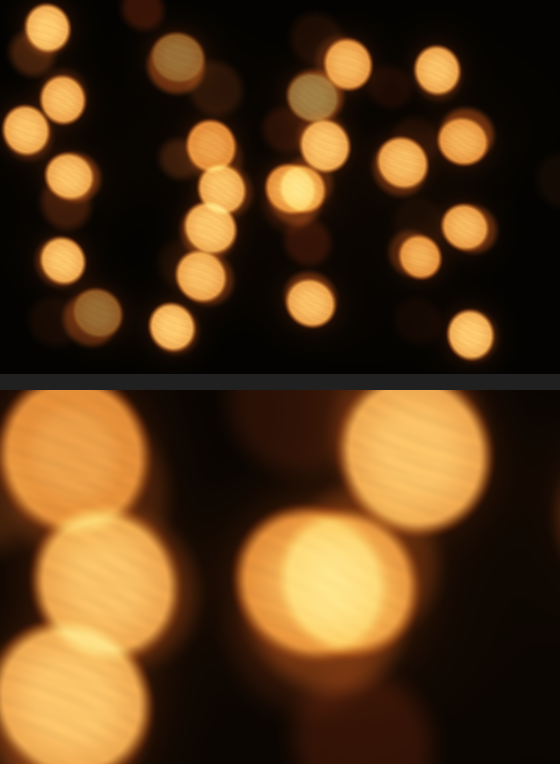
Top, the full canvas; bottom, a detail of the centre.
A Shadertoy shader for this background:

```glsl
vec3 hash3(float n) {
    return fract(sin(n * vec3(12.9898, 78.233, 39.425) + vec3(1.3, 4.1, 2.7)) * 4375.85);
}

// Signed distance to a disc stretched slightly along a tilted axis
float discDistance(vec2 p, float radius, float tilt) {
    float c = cos(tilt), s = sin(tilt);
    vec2 q = mat2(c, -s, s, c) * p;
    return length(q * vec2(0.96, 1.04)) - radius;
}

vec3 screenBlend(vec3 base, vec3 light) {
    return 1.0 - (1.0 - base) * (1.0 - clamp(light, 0.0, 1.0));
}

// Evenly spread points, drawn together around the middle
vec2 scatter(float i, vec2 jitter) {
    vec2 s = fract(0.5 + i * vec2(0.7548777, 0.5698403)) - 0.5;
    s *= min(0.68 + 1.1 * dot(s, s), 0.92);
    return vec2(0.77, 0.55) + s * vec2(1.5, 0.95) + (jitter - 0.5) * 0.11;
}

// Faint diagonal streaks inside the lights
float streaks(vec2 p) {
    float along = p.x * 0.5 + p.y;
    return sin(along * 310.0 + 3.0 * sin(p.x * 31.0))
         + 0.6 * sin(along * 570.0 - p.x * 90.0 + 2.0 * sin(p.y * 43.0));
}

void mainImage(out vec4 fragColor, in vec2 fragCoord) {
    vec2 p = fragCoord / iResolution.y;
    p.x += 0.75 - 0.5 * iResolution.x / iResolution.y;
    vec3 color = vec3(0.014, 0.011, 0.003);

    // Broad ember glow behind the lights
    vec2 g = (p - vec2(0.8, 0.5)) / vec2(0.65, 0.38);
    float drift = 0.6 + 0.4 * sin(p.x * 7.0 + 2.0 * sin(p.y * 6.0));
    color += vec3(0.035, 0.014, 0.004) * drift * exp(-dot(g, g));

    // Dim, softer discs
    for (float i = 0.0; i < 16.0; i++) {
        vec3 h = hash3(i + 61.0);
        vec2 center = scatter(i + 37.4, h.yx);
        float d = discDistance(p - center, mix(0.05, 0.072, h.y), -0.8);
        vec3 tint = mix(vec3(0.27, 0.13, 0.045), vec3(0.25, 0.075, 0.025), h.z);
        color = screenBlend(color, tint * mix(0.2, 0.95, h.x) * smoothstep(0.018, -0.018, d));
    }

    // Bright discs, each with an offset ghost and a halo
    float grain = streaks(p);
    for (float i = 0.0; i < 24.0; i++) {
        vec3 h = hash3(i + 7.0);
        vec3 k = hash3(i + 113.0);
        vec2 local = p - scatter(i, h.xy);
        float radius = mix(0.056, 0.068, h.z);
        float tilt = -0.8 + (k.x - 0.5) * 1.2;
        float d = discDistance(local, radius, tilt);
        float mask = smoothstep(0.009, -0.009, d);

        float ghostAngle = k.y * 6.2832;
        vec2 shift = vec2(cos(ghostAngle), sin(ghostAngle)) * mix(0.006, 0.036, k.z);
        float ghostMask = smoothstep(0.013, -0.013, discDistance(local - shift, radius * 1.06, tilt));
        vec3 ghost = vec3(0.33, 0.145, 0.045) * mix(0.3, 1.1, k.x) * ghostMask;
        vec3 halo = vec3(0.13, 0.05, 0.012) * exp(-max(d, 0.0) * 45.0);
        color = screenBlend(color, (ghost + halo) * (1.0 - mask));

        // Pale core, amber edge, redder fringe
        float amber = clamp(0.75 * k.z + 0.45 * smoothstep(-0.045, 0.0, d), 0.0, 1.0);
        vec3 tint = mix(vec3(1.0, 0.8, 0.44), vec3(0.89, 0.55, 0.22), amber);
        tint *= 1.0 + 0.012 * grain;
        float strength = mod(i, 9.0) == 4.0 ? 0.62 : 1.0;
        color = screenBlend(color, tint * strength * pow(vec3(mask), vec3(1.0, 1.3, 1.6)));
    }

    fragColor = vec4(color, 1.0);
}
```
